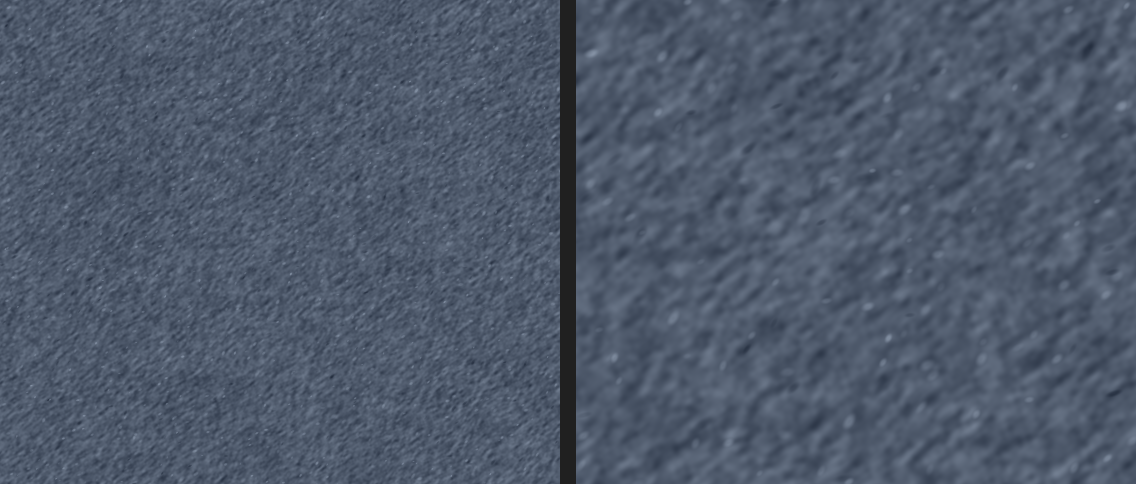
Left: the whole. Right: its middle third, enlarged.
Give the GLSL for this texture, as a Shadertoy shader.

```glsl
// Blue-grey fine-grained stone with a slanting grain.
// Stretched value noise in a rotated frame makes the streaks and their relief;
// scattered soft ellipses add bright mineral flecks, dark pits and pale patches.

float hash(vec2 p) {
    return fract(sin(dot(p, vec2(12.9898, 78.233))) * 43758.5453);
}

float noise(vec2 p) {
    vec2 i = floor(p), f = fract(p);
    f = f * f * (3.0 - 2.0 * f);
    return mix(mix(hash(i), hash(i + vec2(1, 0)), f.x),
               mix(hash(i + vec2(0, 1)), hash(i + vec2(1, 1)), f.x), f.y);
}

// Noise centred on zero
float grain(vec2 p) {
    return noise(p) - 0.5;
}

vec2 rotate(vec2 p, float angle) {
    float c = cos(angle), s = sin(angle);
    return vec2(c * p.x + s * p.y, c * p.y - s * p.x);
}

// Soft ellipses, one at most per cell, of varied size, tilt and strength
float flecks(vec2 p, vec2 radius, float share) {
    vec2 cell = floor(p);
    float result = 0.0;
    for (int y = -1; y <= 1; y++) {
        for (int x = -1; x <= 1; x++) {
            vec2 id = cell + vec2(x, y);
            vec2 centre = id + vec2(hash(id + 3.1), hash(id + 7.7));
            float tilt = hash(id + 11.3) - 0.5;
            float size = mix(0.6, 1.4, hash(id + 17.9));
            float d = length(rotate(p - centre, tilt) / (radius * size));
            float strength = step(hash(id + 23.5), share) * mix(0.25, 1.0, hash(id + 31.7));
            result = max(result, strength * (1.0 - smoothstep(0.25, 1.15, d)));
        }
    }
    return result;
}

void mainImage(out vec4 fragColor, in vec2 fragCoord) {
    vec2 p = fragCoord / iResolution.y;

    // Grain frame: x runs along the streaks, bent slightly by slow noise
    vec2 bend = vec2(grain(p * 14.0), grain(p * 14.0 + 40.0));
    vec2 q = rotate(p, 0.64) + 0.009 * bend + 2.0;
    vec2 steep = rotate(q, 0.3);

    // Short streaks and crumbs, from fine to broad
    float tone = 0.085 * grain(q * vec2(118.0, 225.0));
    tone += 0.075 * grain(steep * vec2(90.0, 165.0) + 9.0);
    tone += 0.055 * grain(rotate(p, 1.1) * 215.0 + 17.0);
    tone += 0.040 * grain(q * vec2(42.0, 84.0) + 21.0);
    tone += 0.026 * grain(q * vec2(14.0, 26.0) + 33.0);
    tone += 0.016 * grain(p * 4.0 + 51.0);

    // Relief: each small ridge is lit above and shaded below
    vec2 ridge = q * vec2(72.0, 155.0) + 70.0;
    tone += 0.085 * (noise(ridge) - noise(ridge + vec2(-0.2, 0.85)));

    // Bright flecks, dark pits and a few larger pale patches
    tone += 0.14 * flecks(q * 46.0, vec2(0.21, 0.13), 0.30);
    tone += 0.08 * flecks(q * 26.0 + 9.0, vec2(0.20, 0.10), 0.25);
    tone -= 0.09 * flecks(q * 34.0 + 15.0, vec2(0.24, 0.10), 0.20);
    tone += 0.09 * flecks(q * 9.0 + 5.0, vec2(0.17, 0.08), 0.14);

    vec3 slate = vec3(0.309, 0.353, 0.422);
    fragColor = vec4(slate + tone * vec3(0.97, 1.0, 1.02), 1.0);
}
```
